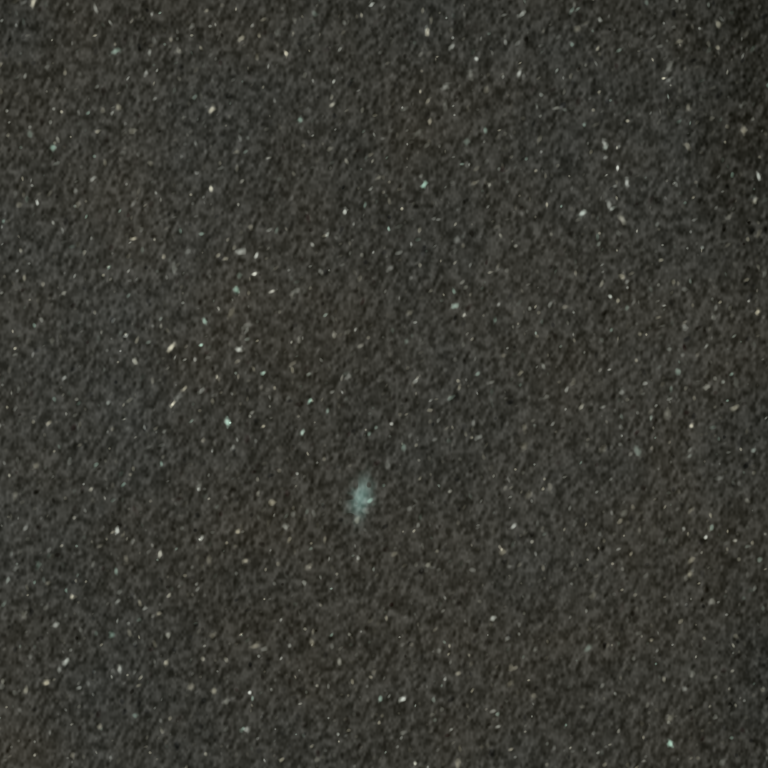
A Shadertoy shader for this texture:

```glsl
// Dark speckled stone: a warm charcoal ground with fine slanted grain,
// scattered pale mineral flecks, dark pits and one small teal inclusion.
// Grain is layered value noise; flecks are jittered ellipses on grids.

#define GROUND_COLOR vec3(0.219, 0.217, 0.195)
#define IVORY_COLOR  vec3(1.00, 0.97, 0.84)
#define TEAL_COLOR   vec3(0.78, 1.02, 0.93)
#define GRAIN_SCALE  205.0
#define GRAIN_AMOUNT 0.135
#define FINE_AMOUNT  0.075
#define CLOUD_AMOUNT 0.035
#define LEAN         0.42
#define DUST_CELLS   92.0
#define FLECK_CELLS  42.0
#define PATCH_CENTER vec2(0.470, 0.352)

float hash(vec2 p) {
    vec3 q = fract(vec3(p.xyx) * vec3(0.1031, 0.1030, 0.0973));
    q += dot(q, q.yzx + 33.33);
    return fract((q.x + q.y) * q.z);
}

float valueNoise(vec2 p) {
    vec2 cell = floor(p), f = fract(p);
    f = f * f * (3.0 - 2.0 * f);
    float low = mix(hash(cell), hash(cell + vec2(1, 0)), f.x);
    float high = mix(hash(cell + vec2(0, 1)), hash(cell + vec2(1, 1)), f.x);
    return mix(low, high, f.y);
}

float cloudNoise(vec2 p) {
    float sum = 0.0, weight = 0.5;
    for (int i = 0; i < 4; i++) {
        sum += weight * valueNoise(p);
        p = p * 2.03 + 17.3;
        weight *= 0.55;
    }
    return sum - 0.5;
}

mat2 rotation(float angle) {
    float c = cos(angle), s = sin(angle);
    return mat2(c, s, -s, c);
}

// Light added by soft, tilted ellipses, one at most per grid cell.
vec3 flecks(vec2 uv, float cells, float density, vec2 radii, vec2 glow, float seed) {
    vec3 light = vec3(0.0);
    vec2 home = floor(uv * cells);
    for (int y = -1; y <= 1; y++)
    for (int x = -1; x <= 1; x++) {
        vec2 cell = home + vec2(x, y);
        vec2 id = cell + seed;
        if (hash(id + 3.7) > density) continue;
        vec2 jitter = vec2(hash(id + 11.1), hash(id + 23.9));
        float angle = LEAN + 1.8 * (hash(id + 31.3) - 0.5);
        vec2 d = rotation(angle) * (uv - (cell + jitter) / cells);
        float radius = mix(radii.x, radii.y, hash(id + 47.7));
        float stretch = mix(1.0, 2.1, hash(id + 53.1) * mix(0.6, 1.0, uv.y));
        d /= radius * vec2(1.0, stretch);
        // Ragged outline
        d *= 0.75 + 0.5 * valueNoise(uv * 260.0 + seed);
        float power = hash(id + 61.9);
        float strength = mix(glow.x, glow.y, power * power * power);
        float hue = hash(id + 71.3);
        vec3 tint = mix(IVORY_COLOR, vec3(0.96, 1.0, 0.97), smoothstep(0.2, 0.6, hue));
        tint = mix(tint, TEAL_COLOR, smoothstep(0.82, 0.95, hue));
        float r2 = dot(d, d);
        light += tint * strength * exp(-r2 * (0.6 + 0.5 * r2));
    }
    return light;
}

// Broad shading: mottling, a dim right edge and a dark upper right corner.
float broadTone(vec2 uv) {
    float tone = CLOUD_AMOUNT * cloudNoise(uv * vec2(4.5, 3.5) + 5.0);
    tone -= 0.022 * smoothstep(0.88, 1.0, uv.x);
    tone -= 0.030 * smoothstep(0.84, 0.97, uv.x) * smoothstep(0.55, 0.9, uv.y);
    return tone - 0.010 * smoothstep(0.90, 1.0, uv.y);
}

// Fine grain, longer along the lean than across it.
float grain(vec2 uv) {
    vec2 slanted = rotation(LEAN) * uv * vec2(1.0, 0.62);
    float coarse = valueNoise(slanted * GRAIN_SCALE + 9.0) - 0.5;
    float fine = valueNoise(uv * GRAIN_SCALE * vec2(1.5, 1.1) + 71.0) - 0.5;
    return GRAIN_AMOUNT * coarse + FINE_AMOUNT * fine;
}

// Broken bluish inclusion with a faint halo.
vec3 tealPatch(vec2 uv) {
    vec2 d = rotation(0.25) * (uv - PATCH_CENTER);
    float body = exp(-dot(d / vec2(0.014, 0.026), d / vec2(0.014, 0.026)));
    float core = smoothstep(0.38, 0.72, valueNoise(uv * 125.0 + 2.0) + 0.35 * body);
    return body * (0.06 + 0.27 * core) * vec3(0.72, 1.0, 0.98);
}

void mainImage(out vec4 fragColor, in vec2 fragCoord) {
    vec2 uv = fragCoord / iResolution.y;

    vec3 color = GROUND_COLOR + broadTone(uv) + grain(uv);

    // Slight warm and cool drift
    float drift = cloudNoise(uv * 7.0 + 40.0);
    color += 0.018 * drift * vec3(1.0, 0.1, -0.8);

    // Dark pits, then pale dust and larger flecks
    color -= flecks(uv, 80.0, 0.22, vec2(0.0018, 0.0034), vec2(0.02, 0.09), 210.0);
    color += flecks(uv, DUST_CELLS, 0.30, vec2(0.0014, 0.0027), vec2(0.04, 0.30), 20.0);
    color += flecks(uv, FLECK_CELLS, 0.17, vec2(0.0020, 0.0040), vec2(0.16, 0.58), 130.0);
    color += tealPatch(uv);

    fragColor = vec4(clamp(color, 0.0, 1.0), 1.0);
}
```
